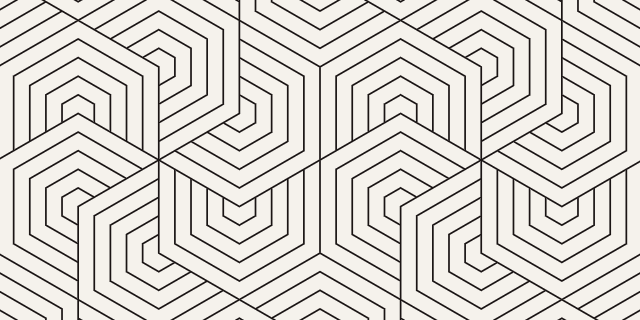
Reproduce this pattern procedurally as a WebGL 1 fragment shader.

```glsl
precision highp float;

uniform vec2 u_resolution;

const float PI = 3.14159265;
const float SQRT3 = 1.7320508;
const float APOTHEM = 0.5 * SQRT3; // of a hexagon with circumradius 1

// Offset from the nearest centre of a triangular lattice
vec2 clusterOffset(vec2 p) {
  vec2 period = vec2(2.0 * SQRT3, 6.0);
  vec2 a = mod(p + 0.5 * period, period) - 0.5 * period;
  vec2 b = mod(p, period) - 0.5 * period;
  return dot(a, a) < dot(b, b) ? a : b;
}

// Turn by sixths of a circle until the angle lies between 30 and 90 degrees
vec2 foldToSector(vec2 p) {
  float turn = floor((atan(p.y, p.x) - PI / 6.0) / (PI / 3.0)) * PI / 3.0;
  float c = cos(turn), s = sin(turn);
  return vec2(c * p.x + s * p.y, c * p.y - s * p.x);
}

// Distance to the nearest of five concentric pointy-top hexagons
float ringDistance(vec2 p) {
  p = abs(p);
  float radius = max(p.x, 0.5 * p.x + APOTHEM * p.y);
  float spacing = APOTHEM / 5.0;
  float ring = clamp(floor(radius / spacing + 0.5), 1.0, 5.0);
  return abs(radius - ring * spacing);
}

// Six hexagons share one corner, each lying over its clockwise neighbour
float clusterDistance(vec2 p) {
  vec2 q = foldToSector(p);
  vec2 upper = vec2(0.0, 1.0);
  vec2 lower = vec2(APOTHEM, 0.5);
  float d = ringDistance(q - (q.x < APOTHEM ? upper : lower));

  // Outer halves of the outlines of the covering hexagons
  d = min(d, abs(q.x - APOTHEM));
  return min(d, length(vec2(q.x, max(q.y - 1.0, 0.0))));
}

void main() {
  float hexRadius = 0.2909; // in canvas heights
  vec2 p = (gl_FragCoord.xy - 0.5 * u_resolution) / (u_resolution.y * hexRadius);
  float pixel = 1.0 / (u_resolution.y * hexRadius);

  float d = clusterDistance(clusterOffset(p + vec2(SQRT3, 0.0)));
  float ink = clamp(0.5 + (0.0092 - d) / pixel, 0.0, 1.0);

  vec3 paper = vec3(0.96, 0.95, 0.925);
  vec3 lineColor = vec3(0.10, 0.08, 0.08);
  gl_FragColor = vec4(mix(paper, lineColor, ink), 1.0);
}
```
